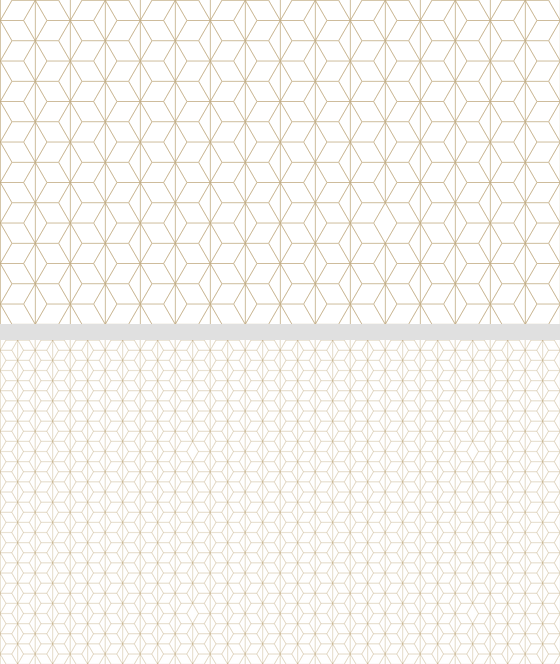
Top: one tile. Bottom: repeated 2 by 2.
Reproduce this pattern procedurally as a Shadertoy shader.

```glsl
const float SQRT3 = 1.7320508;
const vec3 PAPER = vec3(1.0);
const vec3 GOLD = vec3(0.755, 0.67, 0.51);

// Offset to the nearest hub; hubs sit where column + row is odd
vec2 toNearestHub(vec2 grid) {
    vec2 scale = vec2(1.0, 1.0 / SQRT3);
    vec2 a = (mod(grid + vec2(0.0, 1.0), 2.0) - 1.0) * scale;
    vec2 b = (mod(grid + vec2(1.0, 0.0), 2.0) - 1.0) * scale;
    return dot(a, a) < dot(b, b) ? a : b;
}

// Share of a pixel covered by a line, also when thinner than the pixel
float lineCoverage(float dist, float pixel) {
    float halfWidth = 0.0113;
    float outer = clamp(0.5 + (halfWidth - dist) / pixel, 0.0, 1.0);
    float inner = clamp(0.5 - (halfWidth + dist) / pixel, 0.0, 1.0);
    return outer - inner;
}

void mainImage(out vec4 fragColor, in vec2 fragCoord) {
    // 16 columns and 16 half rows wrap on every side; a slight shift
    // keeps the border lines inside the left and top edges
    vec2 grid = fragCoord / iResolution.xy * 16.0 + vec2(-0.0078, 0.0135);
    float pixel = 16.0 / iResolution.x;
    vec2 p = toNearestHub(grid);

    // Three lines through each hub form the rhombi
    float bare = 1.0;
    for (int i = 0; i < 3; i++) {
        float angle = float(i) * radians(60.0);
        float dist = abs(dot(p, vec2(sin(angle), cos(angle))));
        bare *= 1.0 - lineCoverage(dist, pixel);
    }

    // Upright through each rhombus, except one left open
    vec2 fromOpen = abs(grid - vec2(11.0, 5.0));
    bool isOpen = fromOpen.x < 0.3 && fromOpen.y < 1.0;
    if (!isOpen) bare *= 1.0 - lineCoverage(abs(p.x), pixel);

    fragColor = vec4(mix(GOLD, PAPER, bare), 1.0);
}
```
